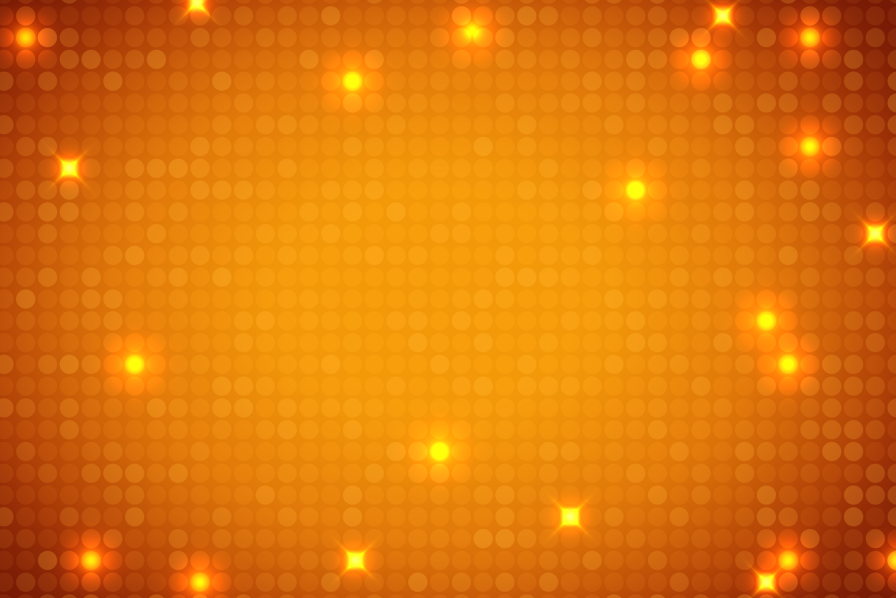
A Shadertoy shader for this background:

```glsl
// A warm amber backdrop darkening to maroon corners, covered by a grid of
// translucent discs with hashed brightness. Soft glows and small four-armed
// sparkles are added on top, with positions given in grid cells.

const float PITCH = 0.03643;               // disc spacing, in canvas heights
const vec2 GRID_ORIGIN = vec2(0.0430, 0.0264);
const float DISC_RADIUS = 0.44;            // in cells

const vec3 GOLD = vec3(0.97, 0.61, 0.035);
const vec3 AMBER = vec3(0.89, 0.47, 0.035);
const vec3 RUST = vec3(0.67, 0.22, 0.025);
const vec3 MAROON = vec3(0.47, 0.10, 0.02);
const vec3 DISC_TINT = vec3(1.0, 0.74, 0.25);
const vec3 HALO_RED = vec3(0.50, 0.17, 0.0);
const vec3 CORE_YELLOW = vec3(0.35, 0.50, 0.0);

const int GLOW_COUNT = 15;
const vec2 GLOWS[GLOW_COUNT] = vec2[](
    vec2(0, 25), vec2(20.5, 25.3), vec2(15, 23), vec2(31, 24), vec2(36, 25),
    vec2(36, 20), vec2(28, 18), vec2(34, 12), vec2(35, 10), vec2(5, 10),
    vec2(19, 6), vec2(3, 1), vec2(8, 0), vec2(35, 1), vec2(40, 1));

const int SPARKLE_COUNT = 7;
const vec2 SPARKLES[SPARKLE_COUNT] = vec2[](
    vec2(7.85, 26.6), vec2(32, 26), vec2(2, 19), vec2(39, 16),
    vec2(25, 3), vec2(15.15, 1), vec2(34, 0));

float hash(vec2 p) {
    vec3 q = fract(vec3(p.xyx) * 0.1031);
    q += dot(q, q.yzx + 33.33);
    return fract((q.x + q.y) * q.z);
}

// Elliptical gradient; uv runs from 0 to 1.
vec3 backdrop(vec2 uv) {
    float r = length((uv - vec2(0.49, 0.5)) * vec2(2.12, 1.86));
    vec3 color = mix(GOLD, AMBER, smoothstep(0.3, 0.85, r));
    color = mix(color, RUST, smoothstep(0.7, 1.22, r));
    return mix(color, MAROON, smoothstep(1.05, 1.42, r));
}

// Coverage of the disc in the cell around p.
float discMask(vec2 p, float radius, float blur) {
    float d = length(p - round(p)) - radius;
    return 1.0 - smoothstep(-blur, blur, d);
}

// Most discs are faint; a few stand out.
float discOpacity(vec2 cell) {
    float h = hash(cell + 7.0);
    return 0.06 + 0.20 * h * h * h;
}

// Round light whose halo is stronger on the discs.
vec3 glow(vec2 offset, float disc) {
    float d2 = dot(offset, offset);
    float halo = exp(-d2 / 1.0) * mix(0.75, 1.1, disc);
    float core = exp(-d2 / 0.16);
    return HALO_RED * halo + CORE_YELLOW * core;
}

// Square light with diagonal arms and a small red halo.
vec3 sparkle(vec2 offset) {
    vec2 a = abs(offset);
    float reach = max(a.x, a.y);
    float halo = exp(-dot(a, a) / 0.42);
    float core = exp(-pow(reach / 0.38, 4.0));
    float arms = exp(-7.0 * abs(a.x - a.y) - 2.5 * reach * reach);
    float center = exp(-dot(a, a) / 0.05);
    return HALO_RED * halo + vec3(0.4, 0.42, 0.0) * core
         + vec3(0.3, 0.32, 0.0) * arms + vec3(0.0, 0.1, 0.4) * center;
}

void mainImage(out vec4 fragColor, in vec2 fragCoord) {
    vec2 grid = (fragCoord / iResolution.y - GRID_ORIGIN) / PITCH;
    float blur = 0.75 / (iResolution.y * PITCH);

    // Backdrop and disc grid
    float disc = discMask(grid, DISC_RADIUS, blur);
    vec3 color = backdrop(fragCoord / iResolution.xy) * mix(0.98, 1.0, disc);
    color = mix(color, DISC_TINT, disc * discOpacity(round(grid)));

    // Lights
    for (int i = 0; i < GLOW_COUNT; i++)
        color += glow(grid - GLOWS[i], disc);
    for (int i = 0; i < SPARKLE_COUNT; i++)
        color += sparkle(grid - SPARKLES[i]);

    fragColor = vec4(clamp(color, 0.0, 1.0), 1.0);
}
```
